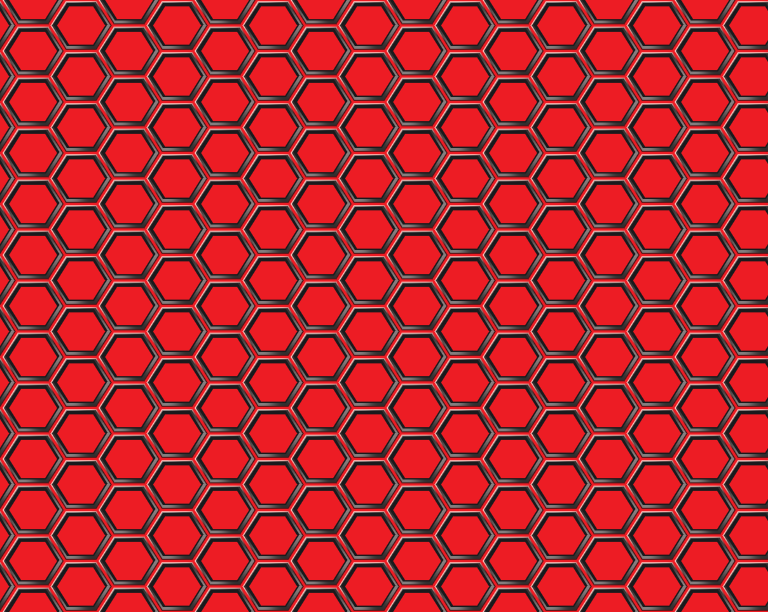
Give the GLSL for this pattern, as a Shadertoy shader.

```glsl
// Red panel under a mesh of bevelled flat-topped hexagonal frames, 16 columns by 12 rows.
// Each frame stacks concentric hexagons: pale rim, grey metal, offset black inset, red core.
// Whole numbers of column pairs and rows make the sheet tile on all sides.

const vec2 GRID = vec2(16.0, 12.0);
const vec2 PHASE = vec2(0.69, 0.0);
const vec2 PERIOD = vec2(2.0, 1.0);

const vec3 RED = vec3(0.93, 0.11, 0.14);
const vec3 BLACK = vec3(0.10, 0.10, 0.11);
const vec3 METAL_DARK = vec3(0.19, 0.18, 0.18);
const vec3 METAL_LIGHT = vec3(0.52, 0.50, 0.50);
const vec3 RIM_DARK = vec3(0.30, 0.08, 0.09);
const vec3 RIM_PALE = vec3(0.98, 0.74, 0.72);

// Hexagonal radius: 0 at the centre, 1 on the border of the cell
float hexRadius(vec2 p) {
    p = abs(p);
    return max(2.0 * p.y, 1.5 * p.x + p.y);
}

// Position relative to the nearest centre of the staggered grid
vec2 hexLocal(vec2 p) {
    vec2 evenCell = mod(p + 0.5 * PERIOD, PERIOD) - 0.5 * PERIOD;
    vec2 oddCell = mod(p, PERIOD) - 0.5 * PERIOD;
    return hexRadius(evenCell) < hexRadius(oddCell) ? evenCell : oddCell;
}

// Smoothed coverage of a hexagon of the given size
float hexFill(vec2 p, float size, float pixel) {
    return clamp((size - hexRadius(p)) / pixel + 0.5, 0.0, 1.0);
}

// Metal sheen alternating between light and dark corners
vec3 metalColor(float angle) {
    return mix(METAL_DARK, METAL_LIGHT, 0.5 + 0.5 * cos(3.0 * angle));
}

// Rim lit from the upper left
vec3 rimColor(float angle) {
    float facing = cos(angle - radians(125.0));
    return mix(RIM_DARK, RIM_PALE, smoothstep(-0.1, 0.6, facing));
}

vec3 hexFrame(vec2 p, float pixel) {
    float angle = atan(p.y, p.x + 1e-5);
    vec3 color = RED;
    color = mix(color, rimColor(angle), hexFill(p, 0.955, pixel));
    color = mix(color, metalColor(angle), hexFill(p, 0.915, pixel));
    // Black inset shifted up and left to suggest depth
    color = mix(color, BLACK, hexFill(p - vec2(-0.015, 0.02), 0.845, pixel));
    return mix(color, RED, hexFill(p, 0.75, pixel));
}

void mainImage(out vec4 fragColor, in vec2 fragCoord) {
    vec2 p = fragCoord / iResolution.xy * GRID - PHASE;
    float pixel = 2.0 * GRID.y / iResolution.y;
    fragColor = vec4(hexFrame(hexLocal(p), pixel), 1.0);
}
```
